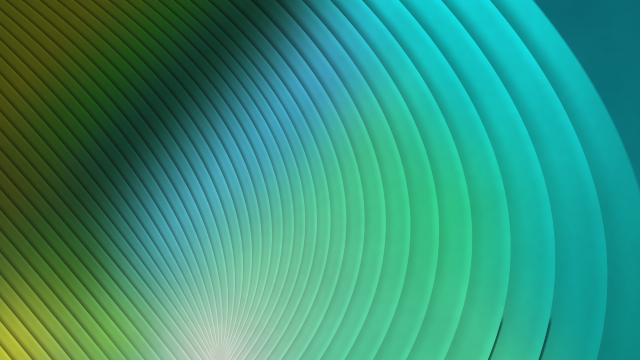
Write a WebGL 1 fragment shader that draws this background.

```glsl
precision highp float;
// Curved ribs fanning out from the lower edge, lit in olive, blue, green and cyan.

uniform vec2 u_resolution;

const float FOLD = 0.845;      // rib position where the spacing is tightest
const float PITCH = 0.0324;    // spacing at the fold
const float MID = 0.51;        // depth of the row on which ribs are indexed
const float WALL = 1.77;       // rib position of the outer wall

vec2 gradientAt(vec2 cell) {
  float a = 6.2832 * fract(sin(dot(cell, vec2(127.1, 311.7))) * 4375.5);
  return vec2(cos(a), sin(a));
}

float gradientNoise(vec2 p) {
  vec2 i = floor(p), f = fract(p);
  vec2 s = f * f * f * (f * (f * 6.0 - 15.0) + 10.0);
  vec2 e = vec2(1.0, 0.0);
  float low = mix(dot(gradientAt(i), f), dot(gradientAt(i + e), f - e), s.x);
  float high = mix(dot(gradientAt(i + e.yx), f - e.yx),
                   dot(gradientAt(i + e.xx), f - e.xx), s.x);
  return mix(low, high, s.y);
}

float softRamp(float x) {
  return 0.5 * (x + sqrt(x * x + 0.008));
}

// Horizontal place of rib t at a depth below the top edge.
float ribX(float t, float depth) {
  float top = t - mix(0.475, 0.29, smoothstep(0.35, 1.16, t));
  float bottom = 0.606 + 1.2 * softRamp(t - 0.775) - softRamp(0.185 - t);
  float a = (depth - MID) * (depth - 1.0) / MID;
  float b = depth * (1.0 - depth) / (MID * (1.0 - MID));
  float c = depth * (depth - MID) / (1.0 - MID);
  return a * top + b * t + c * bottom;
}

// Inverts ribX by bisection.
float findRib(vec2 p) {
  float low = -1.2, high = 2.5;
  for (int i = 0; i < 18; i++) {
    float t = 0.5 * (low + high);
    if (ribX(t, 1.0 - p.y) < p.x) low = t;
    else high = t;
  }
  return 0.5 * (low + high);
}

float spacingGrowth(float t) {
  return t > FOLD ? 0.14 : 0.02;
}

float ribIndex(float t) {
  float k = spacingGrowth(t);
  return sign(t - FOLD) * log(1.0 + abs(t - FOLD) * k / PITCH) / k;
}

vec3 addGlow(vec3 base, vec3 tint, vec2 p, vec2 centre, float radius, float strength) {
  vec2 q = (p - centre) / radius;
  return mix(base, tint, strength * exp(-dot(q, q)));
}

vec3 lightField(vec2 p, float diagonal) {
  // Diagonal bands from the upper left
  vec3 c = mix(vec3(0.29, 0.31, 0.06), vec3(0.11, 0.30, 0.09), smoothstep(0.22, 0.55, diagonal));
  c = mix(c, vec3(0.07, 0.23, 0.17), smoothstep(0.48, 0.7, diagonal));
  c = mix(c, vec3(0.24, 0.62, 0.73), smoothstep(0.70, 1.08, diagonal));
  c = mix(c, vec3(0.27, 0.75, 0.56), smoothstep(1.08, 1.45, diagonal));
  // Cyan side
  vec3 cyan = mix(vec3(0.06, 0.62, 0.59), vec3(0.07, 0.80, 0.81), p.y);
  c = mix(c, cyan, smoothstep(1.3, 1.72, p.x + 0.55 * p.y));
  // Local glows
  c = addGlow(c, vec3(0.17, 0.76, 0.48), p, vec2(1.22, 0.40), 0.24, 0.7);
  c = addGlow(c, vec3(0.46, 0.76, 0.61), p, vec2(0.75, 0.2), 0.28, 0.8);
  c = addGlow(c, vec3(0.28, 0.26, 0.08), p, vec2(0.0, 0.45), 0.2, 0.8);
  c = addGlow(c, vec3(0.12, 0.32, 0.12), p, vec2(0.17, 0.23), 0.19, 0.95);
  c = addGlow(c, vec3(0.36, 0.67, 0.28), p, vec2(0.31, 0.06), 0.16, 0.9);
  c = addGlow(c, vec3(0.70, 0.72, 0.20), p, vec2(0.0, 0.0), 0.24, 1.0);
  return addGlow(c, vec3(0.76, 0.79, 0.74), p, vec2(0.6, 0.0), 0.19, 0.95);
}

void main() {
  vec2 p = gl_FragCoord.xy / u_resolution.y;
  p.x *= 1.7778 * u_resolution.y / u_resolution.x;
  float diagonal = p.x + 0.9 * (1.0 - p.y);
  vec3 color = lightField(p, diagonal);

  // Rib coordinates and local pixel footprint
  float t = findRib(p);
  float index = ribIndex(t) - 0.7;
  float f = fract(index);
  float slope = (ribX(t + 0.01, 1.0 - p.y) - ribX(t - 0.01, 1.0 - p.y)) / 0.02;
  float spacing = slope * (PITCH + spacingGrowth(t) * abs(t - FOLD));
  float footprint = 1.0 / (u_resolution.y * max(spacing, 0.001));

  // Bright lip to the left of each seam, soft shadow to the right
  float wall = smoothstep(WALL - 0.006, WALL + 0.006, t);
  float visible = (1.0 - smoothstep(0.25, 0.7, footprint)) * (1.0 - wall);
  float edge = smoothstep(0.0, min(1.2 * footprint, 0.5), f);
  float lip = max(smoothstep(0.72, 1.0, f), 1.0 - edge);
  float shadow = edge * (1.0 - smoothstep(0.0, 0.45, f));
  float depth = max(1.0 - smoothstep(0.95, 1.4, diagonal), 0.7 * smoothstep(0.4, 1.0, p.y));
  color *= 1.0 + visible * (0.1 * lip - mix(0.1, 0.4, depth) * shadow);

  // Narrow slits at the foot of two outer ribs
  float slit = smoothstep(7.6, 7.8, index) * (1.0 - smoothstep(9.3, 9.5, index));
  slit *= edge * (1.0 - smoothstep(0.03, 0.09, f)) * (1.0 - smoothstep(0.09, 0.13, p.y));
  color = mix(color, vec3(0.03, 0.20, 0.20), 0.7 * slit);

  // Shaded outer wall and faint surface mottling
  vec3 wallColor = mix(vec3(0.05, 0.52, 0.53), vec3(0.04, 0.41, 0.45), p.y);
  color = mix(color, wallColor, wall);
  color *= 1.0 - 0.15 * smoothstep(1.45, 1.8, p.x) * (1.0 - wall);
  color *= 1.0 + 0.04 * gradientNoise(p * vec2(9.0, 6.0)) + 0.02 * gradientNoise(p * 40.0);
  gl_FragColor = vec4(color, 1.0);
}
```
